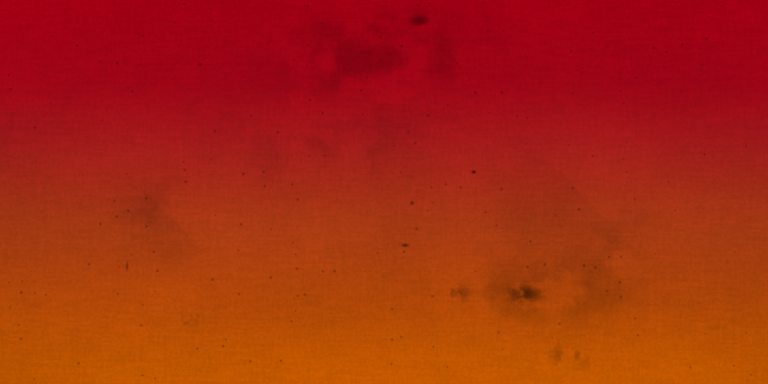
Write a Shadertoy shader that draws this background.

```glsl
// Worn canvas backdrop: a vertical crimson-to-orange gradient,
// darkened by noise-shaped stains, faint slanted shadows and specks,
// then textured with stretched thread noise and fine grain.

float hash(vec2 p) {
    p = fract(p * vec2(0.1031, 0.1137));
    p += dot(p, p.yx + 33.33);
    return fract((p.x + p.y) * p.x * 91.7);
}

float noise(vec2 p) {
    vec2 cell = floor(p), f = fract(p);
    f = f * f * (3.0 - 2.0 * f);
    return mix(mix(hash(cell), hash(cell + vec2(1, 0)), f.x),
               mix(hash(cell + vec2(0, 1)), hash(cell + vec2(1, 1)), f.x), f.y);
}

float fbm(vec2 p) {
    float sum = 0.0, weight = 0.5;
    for (int i = 0; i < 5; i++) {
        sum += weight * noise(p);
        p = mat2(1.6, 1.2, -1.2, 1.6) * p + 17.3;
        weight *= 0.5;
    }
    return sum;
}

// Soft elliptical falloff around a centre
float blob(vec2 p, vec2 centre, vec2 radius) {
    vec2 d = (p - centre) / radius;
    return exp(-dot(d, d));
}

vec3 gradient(float y) {
    vec3 c = mix(vec3(0.76, 0.34, 0.0), vec3(0.71, 0.29, 0.025), smoothstep(0.0, 0.22, y));
    c = mix(c, vec3(0.655, 0.225, 0.075), smoothstep(0.14, 0.44, y));
    c = mix(c, vec3(0.64, 0.11, 0.105), smoothstep(0.38, 0.66, y));
    c = mix(c, vec3(0.625, 0.015, 0.085), smoothstep(0.58, 0.82, y));
    return mix(c, vec3(0.63, 0.0, 0.075), smoothstep(0.8, 1.0, y));
}

void mainImage(out vec4 fragColor, in vec2 fragCoord) {
    vec2 p = fragCoord / iResolution.y;
    p.x += 1.0 - 0.5 * iResolution.x / iResolution.y;
    float pixel = 1.0 / iResolution.y;
    vec3 color = gradient(p.y + 0.03 * (fbm(p * 4.0) - 0.5));

    // Broad mottling and slightly dim side edges
    float shade = 1.0 + 0.1 * (fbm(p * 5.0 + 9.0) - 0.5);
    shade -= 0.04 * smoothstep(0.75, 1.0, abs(p.x - 1.0)) * smoothstep(1.0, 0.5, p.y);

    // Large soft stains broken up by noise
    float stain = blob(p, vec2(0.98, 0.86), vec2(0.25, 0.12))
                + 0.7 * blob(p, vec2(0.88, 0.62), vec2(0.2, 0.1))
                + 0.6 * blob(p, vec2(0.43, 0.43), vec2(0.12, 0.1))
                + blob(p, vec2(1.4, 0.23), vec2(0.25, 0.07))
                + 0.7 * blob(p, vec2(1.58, 0.37), vec2(0.12, 0.08));
    shade -= 0.19 * stain * smoothstep(0.32, 0.68, fbm(p * 13.0));

    // Slanted shadows, each ending in a crisp lower-right diagonal
    float slantRight = smoothstep(0.006, -0.006, p.x + p.y - 2.01);
    shade -= 0.055 * slantRight * blob(p, vec2(1.46, 0.46), vec2(0.17, 0.13));
    float slantLeft = smoothstep(0.006, -0.006, p.x + p.y - 0.88);
    shade -= 0.06 * slantLeft * blob(p, vec2(0.42, 0.42), vec2(0.1, 0.09));

    // Small ragged scuffs
    float scuff = blob(p, vec2(1.37, 0.235), vec2(0.04, 0.022))
                + 0.7 * blob(p, vec2(1.095, 0.945), vec2(0.025, 0.015))
                + 0.5 * blob(p, vec2(1.19, 0.235), vec2(0.035, 0.02))
                + 0.5 * blob(p, vec2(0.49, 0.16), vec2(0.04, 0.025))
                + 0.4 * blob(p, vec2(1.48, 0.07), vec2(0.05, 0.03));
    shade -= 0.5 * scuff * smoothstep(0.42, 0.68, fbm(p * 38.0 + 4.0));

    // Isolated dark specks
    float speck = blob(p, vec2(1.234, 0.552), vec2(0.005, 0.004))
                + 0.7 * blob(p, vec2(1.055, 0.361), vec2(0.009, 0.004))
                + 0.6 * blob(p, vec2(1.073, 0.471), vec2(0.005))
                + 0.5 * blob(p, vec2(0.331, 0.306), vec2(0.003, 0.01));
    shade -= 0.65 * min(speck, 1.0);

    // Scattered faint flecks, one candidate per grid cell
    vec2 grid = p * 28.0, cell = floor(grid);
    vec2 offset = 0.2 + 0.6 * vec2(hash(cell + 3.1), hash(cell + 71.7));
    float fleckSize = 0.0015 + 0.002 * hash(cell + 40.0);
    float fleck = smoothstep(pixel, -pixel, length(fract(grid) - offset) / 28.0 - fleckSize);
    shade -= 0.22 * fleck * step(0.86, hash(cell + 19.0));

    // Woven threads, both directions, and grain
    shade += 0.045 * (noise(p * vec2(22.0, 190.0)) - 0.5);
    shade += 0.025 * (noise(p * vec2(190.0, 24.0) + 50.0) - 0.5);
    shade += 0.06 * (noise(p * 180.0 + 8.0) - 0.5);

    fragColor = vec4(clamp(color * shade, 0.0, 1.0), 1.0);
}
```
